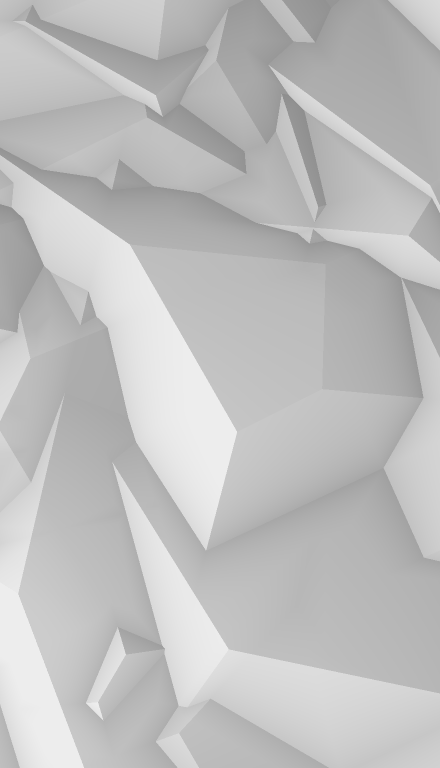
This background is drawn by a Shadertoy shader. Its source:

```glsl
// Pale paper-like shards that pierce one another, seen from above.
// Each shard is a height field, the minimum of a tilted top and four sides;
// the highest shard is lit by its facet slope and darkened near creases.

vec4 hash43(vec3 p) {
    vec4 q = fract(p.xyzx * vec4(0.1031, 0.1030, 0.0973, 0.1099));
    q += dot(q, q.wzxy + 33.33);
    return fract((q.xxyz + q.yzzw) * q.zywx);
}

vec2 polar(float angle) {
    return vec2(cos(angle), sin(angle));
}

// Returns the slope of the facet in xy, its height in z and its random tint in w.
vec4 shardFacet(vec2 q, vec3 id, vec4 seed, float size) {
    // Tilted top
    vec2 slope = polar(6.2832 * seed.z) * mix(0.12, 0.6, seed.w);
    vec4 facet = vec4(slope, 0.3 + 0.28 * fract(seed.x * 7.0 + seed.w) + dot(q, slope), seed.y);

    // Four sides, from gentle ramps to steep cliffs
    for (int k = 0; k < 4; k++) {
        vec4 r = hash43(id + vec3(17.0, 31.0, 5.0 * float(k) + 7.0));
        vec2 dir = polar(6.2832 * seed.w + 1.5708 * (float(k) + 0.8 * (r.x - 0.5)));
        float steepness = mix(0.55, 2.8, r.y * r.y) / sqrt(size);
        float reach = size * mix(0.25, 0.55, r.z);
        float height = steepness * (reach - dot(q, dir)) + 0.2 * (1.0 - size);
        if (height < facet.z) facet = vec4(-steepness * dir, height, r.w);
    }
    return facet;
}

float shadeShards(vec2 p) {
    vec2 grid = p / 0.42;
    vec4 top = vec4(0.0, 0.0, 0.0, 0.5);
    float below = -1.0;

    // Highest and second highest shard among the neighbouring cells
    for (int y = -2; y <= 2; y++)
    for (int x = -2; x <= 2; x++)
    for (int layer = 0; layer < 2; layer++) {
        vec3 id = vec3(floor(grid) + vec2(x, y), float(layer));
        vec4 seed = hash43(id + vec3(41.0, 23.0, 3.0));
        if (layer == 1 && seed.w > 0.4) continue;
        vec2 centre = (id.xy + mix(vec2(0.1), vec2(0.9), seed.xy)) * 0.42;
        float size = layer == 0 ? 1.0 : mix(0.2, 0.45, seed.z);
        vec4 facet = shardFacet(p - centre, id, seed, size);
        if (facet.z > top.z) {
            below = top.z;
            top = facet;
        } else {
            below = max(below, facet.z);
        }
    }

    // Light from the lower left, a soft falloff with depth, and dark creases
    vec3 normal = normalize(vec3(-top.xy, 1.0));
    float tone = 0.792 + 0.132 * dot(normal.xy, vec2(-0.86, -0.5));
    tone += 0.04 * (top.w - 0.5) + 0.13 * (top.z - 0.35);
    return tone - 0.085 * exp(-(top.z - below) / 0.085);
}

void mainImage(out vec4 fragColor, in vec2 fragCoord) {
    // Four samples per pixel smooth the facet edges
    float tone = 0.0;
    for (int i = 0; i < 4; i++) {
        vec2 offset = vec2(i % 2, i / 2) * 0.5 - 0.25;
        tone += 0.25 * shadeShards((fragCoord + offset) / iResolution.x * 0.82);
    }

    // A broad pool of light at the lower left, and a dimmer upper part
    vec2 uv = fragCoord / iResolution.xy;
    tone += 0.06 * exp(-8.0 * dot(uv - vec2(0.1, 0.25), uv - vec2(0.1, 0.25)));
    tone += 0.07 * (0.5 - uv.y);
    fragColor = vec4(vec3(clamp(tone, 0.5, 0.93)), 1.0);
}
```
